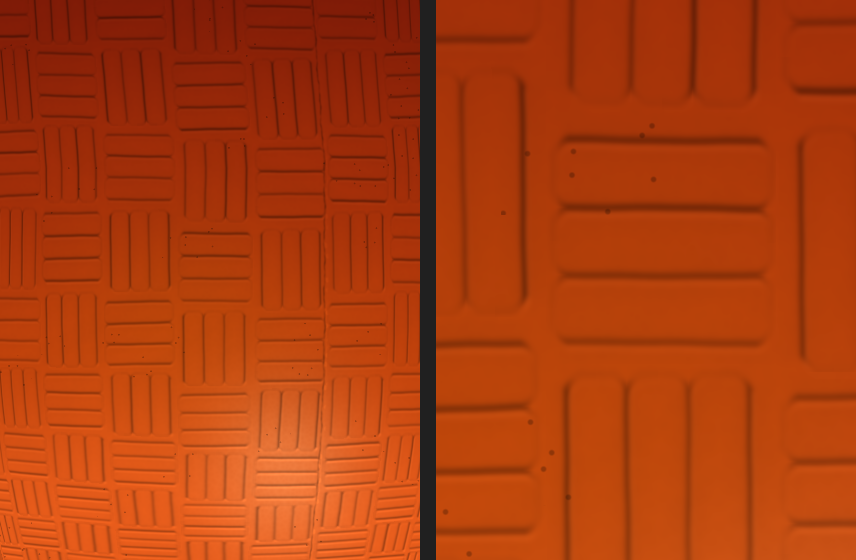
Left, the full canvas; right, a detail of the centre.
A WebGL 2 fragment shader for this texture:

```glsl
#version 300 es
precision highp float;
// Curved orange rubber with an embossed basket weave, a moulding seam and a soft sheen.
uniform vec2 u_resolution;
out vec4 fragColor;

const float RIB = 0.265;   // rib spacing inside a tile
const float SEAM = 1.47;   // seam position, in columns from the centre

float hash(vec2 p) {
  vec3 q = fract(p.xyx * vec3(0.1031, 0.1030, 0.0973));
  q += dot(q, q.yzx + 33.33);
  return fract((q.x + q.y) * q.z);
}

// Distance to the nearest scattered point, cell size 1
float cellular(vec2 p) {
  vec2 cell = floor(p);
  float nearest = 2.0;
  for (int j = -1; j <= 1; j++)
    for (int i = -1; i <= 1; i++) {
      vec2 c = cell + vec2(i, j);
      vec2 site = c + vec2(hash(c), hash(c + 71.7));
      nearest = min(nearest, distance(p, site));
    }
  return nearest;
}

float ripple(float x) {
  return (sin(x) + 0.6 * sin(2.3 * x + 1.7) + 0.4 * sin(5.1 * x + 0.4)) * 0.5;
}

float gauss(float d, float width) {
  return exp(-d * d / (width * width));
}

float roundBox(vec2 p, vec2 halfSize, float radius) {
  vec2 q = abs(p) - halfSize + radius;
  return length(max(q, 0.0)) + min(max(q.x, q.y), 0.0) - radius;
}

// Columns from the centre, narrowing toward the sides and the bottom
float columnSpace(vec2 p) {
  float low = max(0.0, (p.y - 0.75) / 0.57);
  float radius = 0.592 - 0.078 * low * low;
  float centre = 0.512 - 0.028 * max(0.0, 1.0 - p.y / 0.4);
  return asin(clamp((p.x - centre) / radius, -0.99, 0.99)) / 0.31;
}

// Rows from the top; each column sits at its own height
float rowSpace(vec2 p, float column) {
  float low = smoothstep(0.75, 1.33, p.y);
  float high = 1.0 - smoothstep(0.1, 0.5, p.y);
  float side = (p.x - 0.57) / 0.5;
  float sag = 0.055 * (1.0 - 0.35 * low - 0.45 * high) * smoothstep(0.0, 2.0, abs(column - 0.6));
  float t = (p.y + sag + 0.03 * low * side * side - 0.441) / 0.205;
  float t3 = t * t * t;
  return 2.0 + t + 0.0032 * t3 + 0.00089 * t3 * t * t;
}

// Embossed edges of three ribs per tile, turned in alternate tiles:
// x is the fine line, y the soft hollow around it
vec2 weave(vec2 p) {
  float u = columnSpace(p);
  float column = floor(u + 0.5);
  float v = rowSpace(p, column);
  float row = floor(v + 0.5);
  vec2 id = vec2(column + 3.0, row);
  vec2 local = vec2(u - column, v - row);
  float turn = (hash(id + 9.0) - 0.5) * 0.05;
  local += vec2(-local.y, local.x) * turn;
  local += (vec2(hash(id + 3.0), hash(id + 5.0)) - 0.5) * 0.03;
  bool upright = mod(id.x + row + step(4.5, id.x), 2.0) > 0.5;
  vec2 q = upright ? local.yx : local;
  float lineId = floor(q.y / RIB);
  q.y += 0.004 * ripple(q.x * 4.0 + lineId * 4.0 + id.x * 3.0 + row);
  float rib = clamp(round(q.y / RIB), -1.0, 1.0);
  float d = abs(roundBox(q - vec2(0.0, rib * RIB), vec2(0.475, 0.5 * RIB), 0.075));
  float width = 0.019 + 0.004 * max(0.0, v - 4.0);
  float ends = mix(1.0, 0.16, smoothstep(0.4, 0.47, abs(q.x)));
  float depth = 0.55 + 0.5 * hash(id * 5.0 + lineId);
  return vec2(gauss(d, width) * depth, exp(-d / 0.05)) * ends;
}

// Base colour from the dim top to the bright bottom
vec3 rubber(vec2 p) {
  float h = p.y / 1.333 - 0.03 * pow(abs(p.x - 0.5) * 2.0, 2.0);
  vec3 c = mix(vec3(0.49, 0.10, 0.025), vec3(0.64, 0.18, 0.035), smoothstep(-0.1, 0.36, h));
  c = mix(c, vec3(0.76, 0.26, 0.045), smoothstep(0.28, 0.66, h));
  c = mix(c, vec3(0.91, 0.36, 0.105), smoothstep(0.58, 0.92, h));
  float warm = gauss(distance(p, vec2(0.45, 0.76)), 0.3);
  return c + warm * vec3(0.0, 0.025, -0.004);
}

void main() {
  vec2 uv = gl_FragCoord.xy / u_resolution;
  vec2 p = vec2(uv.x, (1.0 - uv.y) * 1.3333);
  float low = smoothstep(0.1, 1.2, p.y);
  float sheen = gauss(length((p - vec2(0.68, 1.12)) * vec2(1.0, 0.85)), 0.17);

  // Faint grain and a broad unevenness
  float grain = cellular(p * 90.0) - 0.5;
  vec3 color = rubber(p) * (1.0 + 0.012 * grain + 0.01 * ripple(p.x * 19.0 + 4.0 * sin(p.y * 8.0)));
  color += sheen * vec3(0.06, 0.14, 0.15) * (1.0 + 0.15 * grain);

  // Very few pits
  vec2 spot = p * 26.0;
  float pit = 1.0 - smoothstep(0.03, 0.08, cellular(spot));
  color *= 1.0 - 0.25 * pit * step(0.88, hash(floor(spot / 2.0)));

  // Thin dark emboss with a lit lower right edge
  vec2 shade = weave(p);
  vec2 lit = weave(p - vec2(0.002, 0.0055));
  color *= 1.0 - mix(0.30, 0.23, low) * shade.x - 0.05 * shade.y;
  float glint = max(0.0, lit.x - 0.6 * shade.x);
  color += glint * (0.025 + 0.05 * low + 0.08 * sheen) * vec3(1.0, 0.6, 0.35);

  // Ragged seam with small raised flecks
  float across = columnSpace(p) - SEAM + 0.012 * ripple(p.y * 47.0);
  float rough = 0.6 + 0.4 * ripple(p.y * 83.0);
  color *= 1.0 - 0.27 * rough * gauss(across, 0.016);
  float fleck = 1.0 - smoothstep(0.15, 0.4, cellular(p * 48.0));
  color += (0.03 + 0.1 * fleck) * gauss(across - 0.03, 0.025) * low * vec3(0.7, 0.4, 0.15);

  fragColor = vec4(clamp(color, 0.0, 1.0), 1.0);
}
```
